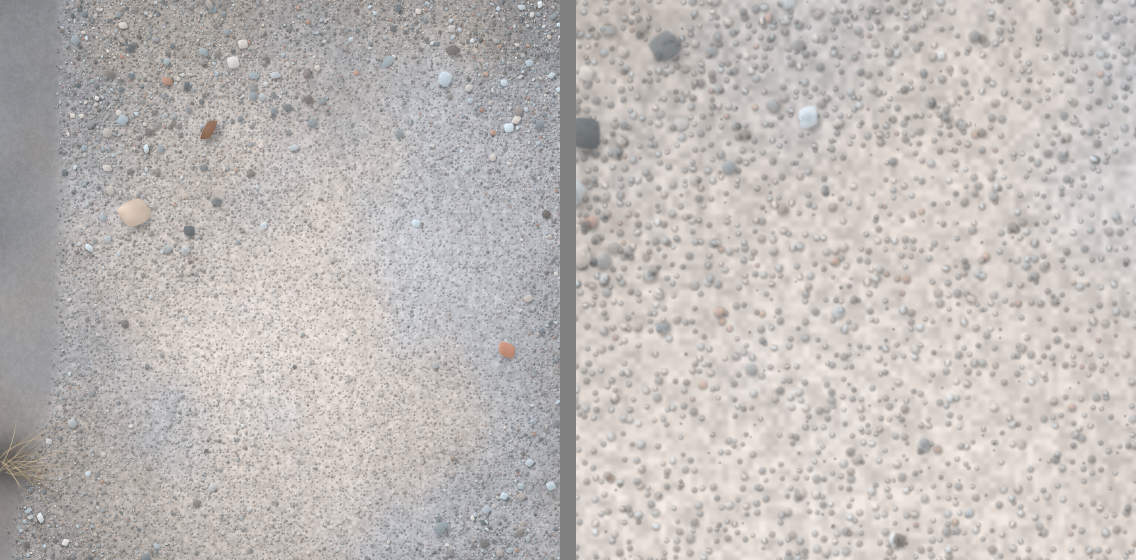
Left, the full canvas; right, a detail of the centre.
This texture is drawn by a WebGL 2 fragment shader. Its source:

```glsl
#version 300 es
precision highp float;
// Pale trodden gravel: a bright sandy middle with darker, stonier borders.
// Noise makes the sand; hashed grids of shaded stones, from grit to pebbles,
// lie on it, with a smooth shaded strip and a dry grass tuft on the left.

uniform vec2 u_resolution;
out vec4 fragColor;

const vec2 CLEARING = vec2(0.56, 0.40);      // centre of the bright sand
const vec2 CLEARING_SIZE = vec2(0.62, 0.68);
const float SAND_BRIGHT = 0.825;
const float SAND_DARK = 0.61;
const float BLOTCH = 0.17;                   // contrast of broad stains
const float GRAIN = 0.20;                    // contrast of fine sand
const vec3 WARM = vec3(1.035, 0.995, 0.965);
const vec3 COOL = vec3(0.985, 0.995, 1.025);
const vec3 SLATE = vec3(0.93, 1.0, 1.05);
const vec3 TERRACOTTA = vec3(0.77, 0.57, 0.49);
const vec3 BUFF = vec3(0.82, 0.75, 0.69);
const vec3 BROWN = vec3(0.55, 0.42, 0.35);
const vec3 STRAW = vec3(0.73, 0.66, 0.55);
const vec2 LIGHT = vec2(-0.5, 0.85);         // direction towards the light
const float SOFTNESS = 0.0013;               // edge blur
const vec2 TUFT_ROOT = vec2(0.01, 0.17);
const int BLADES = 30;

vec3 hash3(vec2 cell, float seed) {
  uvec3 v = uvec3(ivec3(cell, seed) + 4096) * 1664525u + 1013904223u;
  v.x += v.y * v.z; v.y += v.z * v.x; v.z += v.x * v.y;
  v ^= v >> 16u;
  v.x += v.y * v.z; v.y += v.z * v.x; v.z += v.x * v.y;
  return vec3(v >> 8u) / 16777216.0;
}

float noise(vec2 p, float seed) {
  vec2 i = floor(p), f = p - i;
  f = f * f * (3.0 - 2.0 * f);
  float low = mix(hash3(i, seed).x, hash3(i + vec2(1, 0), seed).x, f.x);
  float high = mix(hash3(i + vec2(0, 1), seed).x, hash3(i + 1.0, seed).x, f.x);
  return mix(low, high, f.y);
}

float fbm(vec2 p, float seed) {
  float sum = 0.0, weight = 0.533;
  for (int i = 0; i < 4; i++) {
    sum += weight * noise(p, seed + float(i));
    p = mat2(1.6, 1.2, -1.2, 1.6) * p;
    weight *= 0.5;
  }
  return sum;
}

float edgeWidth() { return max(SOFTNESS, 0.7 / u_resolution.y); }

// One rounded, slightly skewed stone with a lit side and a contact shadow.
vec3 stone(vec3 ground, vec2 offset, float radius, float angle, float aspect, vec3 tone) {
  float c = cos(angle), s = sin(angle);
  vec2 q = mat2(c, -s, s, c) * offset / vec2(1.0, aspect);
  vec2 facet = abs(q + vec2(0.4, -0.3) * q.yx);
  float dist = mix(length(q), max(facet.x, facet.y), 0.55);
  float edge = edgeWidth();
  float shadow = 1.0 - smoothstep(radius * 0.5, radius * 1.25 + edge,
                                  length(offset + LIGHT * radius * 0.4));
  float cover = 1.0 - smoothstep(radius - edge, radius + edge, dist);
  float lit = 1.0 + 0.13 * clamp(dot(offset, LIGHT) / max(radius, edge), -1.0, 1.0);
  return mix(ground * (1.0 - 0.24 * shadow), tone * lit, cover);
}

// A jittered grid of stones; amount is the share of cells that hold one.
vec3 scatter(vec3 ground, vec2 p, float cells, float amount, float blend, float seed) {
  vec2 base = floor(p * cells);
  for (int k = 0; k < 9; k++) {
    vec2 id = base + vec2(k % 3, k / 3) - 1.0;
    vec3 place = hash3(id, seed);
    float size = smoothstep(0.0, 0.08, amount - place.z);
    if (size <= 0.0) continue;
    vec3 look = hash3(id, seed + 50.0);
    vec3 form = hash3(id, seed + 90.0);
    vec3 tone = mix(0.43, 0.91, look.x) * mix(SLATE, WARM, smoothstep(0.35, 0.75, look.y));
    tone = mix(tone, TERRACOTTA, 0.75 * step(0.97, look.y));
    float radius = size * mix(0.18, 0.44, form.x * form.x) / cells;
    vec2 offset = p - (id + 0.15 + 0.7 * place.xy) / cells;
    ground = stone(ground, offset, radius, form.y * 6.283, mix(0.55, 1.0, form.z),
                   mix(tone, ground, blend));
  }
  return ground;
}

// Curved dry blades fanning out from a dark root.
vec3 tuft(vec3 color, vec2 p) {
  vec2 q = p - TUFT_ROOT;
  color *= 1.0 - 0.42 * exp(-dot(q, q) / 0.0028);
  for (int i = 0; i < BLADES; i++) {
    vec3 h = hash3(vec2(i, 7), 300.0), g = hash3(vec2(i, 9), 310.0);
    float angle = mix(-0.9, 1.0, h.x), reach = mix(0.05, 0.14, h.y);
    float c = cos(angle), s = sin(angle);
    vec2 b = mat2(c, -s, s, c) * (q - 0.04 * (g.xy - 0.5));
    float bend = (h.z - 0.5) * 7.0 * b.x * b.x;
    float blade = 1.0 - smoothstep(0.0003, 0.0005 + edgeWidth(), abs(b.y - bend));
    blade *= smoothstep(0.0, 0.01, b.x) * (1.0 - smoothstep(0.6 * reach, reach, b.x));
    color = mix(color, STRAW * mix(0.6, 1.12, g.z), 0.6 * blade);
  }
  return color;
}

void main() {
  vec2 p = gl_FragCoord.xy / u_resolution.y;
  float away = length((p - CLEARING) / CLEARING_SIZE);
  float rim = smoothstep(0.35, 1.1, away);
  float stain = fbm(p * 5.0, 10.0), clump = fbm(p * 8.0, 20.0);
  float stripEdge = mix(0.03, 0.11, smoothstep(0.0, 0.4, p.y)) + 0.03 * (stain - 0.5);
  float open = smoothstep(stripEdge - 0.025, stripEdge + 0.015, p.x);

  // Sand: broad light, stains, warm and cool drifts, fine grain.
  float light = mix(SAND_BRIGHT, SAND_DARK, smoothstep(0.2, 1.15, away));
  light += BLOTCH * (stain - 0.5) * mix(0.6, 1.3, rim);
  float grain = 0.6 * noise(p * 270.0, 30.0) + 0.4 * noise(p * 120.0, 31.0) - 0.5;
  light += GRAIN * grain * mix(0.35, 1.0, open);
  vec3 color = light * mix(COOL, WARM, smoothstep(0.3, 0.7, fbm(p * 4.0, 40.0)));

  // Stones, from grit to pebbles, thicker towards the borders.
  vec2 heap = (p - vec2(0.21, 0.79)) / vec2(0.11, 0.08);
  float density = rim + 1.5 * (clump - 0.5) + 0.6 * exp(-dot(heap, heap));
  density = clamp(density, 0.0, 1.0) * open;
  float blend = mix(0.55, 0.12, rim);
  color = scatter(color, p, 190.0, open * mix(0.4, 0.75, density), blend, 500.0);
  color = scatter(color, p, 95.0, open * 0.08 + 0.5 * density, blend, 600.0);
  color = scatter(color, p, 48.0, open * 0.05 + 0.32 * density, blend * 0.6, 700.0);
  color = scatter(color, p, 25.0, 0.22 * density * smoothstep(0.1, 0.9, p.x + 0.3), 0.1, 800.0);

  // Shaded strip, single larger stones, and the tuft.
  color *= mix(0.89, 1.0, open);
  float mottle = 0.94 + 0.12 * noise(p * 70.0, 60.0);
  color = stone(color, p - vec2(0.24, 0.62), 0.027, 0.2, 0.85, BUFF * mottle);
  color = stone(color, p - vec2(0.905, 0.375), 0.016, 2.5, 0.75, TERRACOTTA * mottle);
  color = stone(color, p - vec2(0.373, 0.768), 0.02, 1.0, 0.45, BROWN * mottle);
  color = tuft(color, p);
  fragColor = vec4(clamp(color, 0.0, 1.0), 1.0);
}
```
